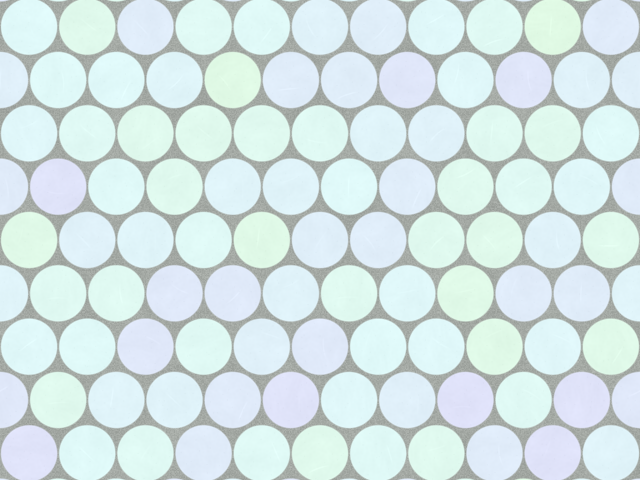
A WebGL 2 fragment shader for this pattern:

```glsl
#version 300 es
precision highp float;
// Staggered rows of pale round tiles set in grainy grey grout.
// Each tile takes a hashed pastel hue; layered sines and cellular noise
// add soft mottling, flecks and faint scratches.

#define COLUMNS 11.0
#define ROWS 9.0
#define ASPECT (4.0 / 3.0)
#define RADIUS 0.484
#define HUE_GREEN 0.345
#define HUE_LAVENDER 0.69
#define TILE_BASE 0.878
#define TILE_TINT 0.100
#define GROUT_COLOR vec3(0.645, 0.665, 0.645)
#define GROUT_GRAIN 0.085
#define TILE_WEAR 0.012
#define SCRATCH_GAIN 0.022

uniform vec2 u_resolution;
out vec4 fragColor;

float hash(vec2 p) {
  vec3 q = fract(vec3(p.xyx) * 0.1031);
  q += dot(q, q.yzx + 33.33);
  return fract((q.x + q.y) * q.z);
}

// Distance to the nearest scattered point
float cellular(vec2 p) {
  vec2 cell = floor(p);
  float nearest = 2.0;
  for (int y = -1; y <= 1; y++) {
    for (int x = -1; x <= 1; x++) {
      vec2 id = cell + vec2(x, y);
      vec2 point = id + vec2(hash(id + 17.0), hash(id + 71.0));
      nearest = min(nearest, distance(p, point));
    }
  }
  return nearest;
}

// Cloudy variation, roughly -1 to 1
float clouds(vec2 p) {
  float sum = 0.0;
  float gain = 0.5;
  for (int i = 0; i < 5; i++) {
    p = mat2(0.8, 0.6, -0.6, 0.8) * p * 1.7 + 1.3;
    p += 0.6 * sin(p.yx * 0.7);
    sum += gain * sin(p.x) * sin(p.y);
    gain *= 0.75;
  }
  return sum;
}

vec3 pastel(float hue) {
  vec3 ramp = abs(mod(hue * 6.0 + vec3(0.0, 4.0, 2.0), 6.0) - 3.0) - 1.0;
  return TILE_BASE + TILE_TINT * clamp(ramp, 0.0, 1.0);
}

// Thin curved mark, different in every tile
float scratch(vec2 p, float seed, float px) {
  float angle = seed * 6.2832;
  float c = cos(angle), s = sin(angle);
  p = mat2(c, s, -s, c) * p;
  float offset = (fract(seed * 7.31) - 0.5) * 0.06;
  float bend = (fract(seed * 13.7) - 0.5) * 12.0;
  float line = abs(p.y - offset - bend * p.x * p.x);
  float span = 1.0 - smoothstep(0.008, 0.028, abs(p.x - offset * 0.4));
  return span * (1.0 - smoothstep(0.0004, 0.0006 + px, line));
}

void main() {
  vec2 p = gl_FragCoord.xy / u_resolution.y;
  float px = 1.0 / u_resolution.y;
  vec2 pitch = vec2(ASPECT / COLUMNS, 1.0 / ROWS);

  // Nearest disc, checking neighbouring rows since discs can cross cells
  float row = floor(p.y / pitch.y);
  float edge = 1.0;
  vec2 tile = vec2(0.0);
  vec2 local = vec2(0.0);
  for (int i = -1; i <= 1; i++) {
    float r = row + float(i);
    float shift = 0.5 * mod(r, 2.0);
    float column = floor(p.x / pitch.x + shift);
    vec2 center = vec2(column + 0.5 - shift, r + 0.5) * pitch;
    float d = length(p - center) - RADIUS * pitch.x;
    if (d < edge) {
      edge = d;
      tile = vec2(mod(column, COLUMNS), r);
      local = p - center;
    }
  }

  // Grout: fine speckle over slow patches
  float grain = cellular(p * 230.0) - 0.5;
  float speck = hash(floor(p * 384.0)) - 0.5;
  vec3 grout = GROUT_COLOR + GROUT_GRAIN * (0.6 * grain + 0.6 * speck);
  grout += 0.02 * clouds(p * 9.0);

  // Tile: hashed hue, mottling, flecks and scratches
  float pick = hash(tile + 5.0);
  float spread = mix(pick, hash(tile + 43.0), 0.3);
  vec3 color = pastel(mix(HUE_GREEN, HUE_LAVENDER, spread));
  color += TILE_WEAR * clouds(p * 22.0 + pick * 40.0);
  color += TILE_WEAR * 0.6 * (cellular(p * 130.0) - 0.5);
  float fleck = 1.0 - smoothstep(0.03, 0.09, cellular(p * 38.0));
  color -= TILE_WEAR * fleck;
  float seed = hash(tile + 91.0);
  color += SCRATCH_GAIN * seed * scratch(local, seed, px);
  color += 0.012 * smoothstep(-0.004, 0.0, edge);

  float cover = 1.0 - smoothstep(-px, px, edge);
  fragColor = vec4(clamp(mix(grout, color, cover), 0.0, 1.0), 1.0);
}
```
